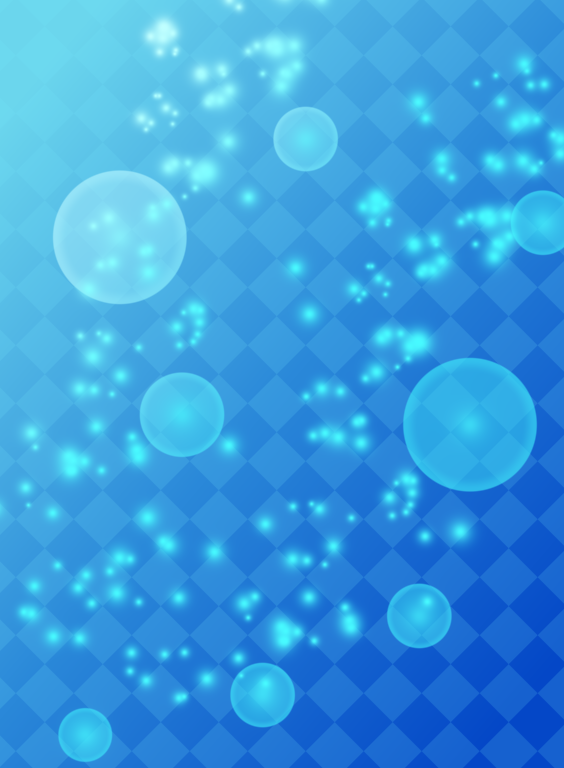
Give the GLSL for this background, as a WebGL 2 fragment shader.

```glsl
#version 300 es
precision highp float;
// Blue diagonal gradient under a diamond checker, with translucent bubbles
// and clusters of glowing sparkles. Each cluster scatters hashed points round
// an anchor; the whole sparkle field is repeated once along a fixed shift.
uniform vec2 u_resolution;
out vec4 fragColor;

const int BUBBLES = 8;
const int CLUSTERS = 16;
const int SPARKS = 8;
const int STRAYS = 22;

// Bubble centre and radius, in canvas heights
const vec3 bubbles[BUBBLES] = vec3[](
    vec3(.156, .691, .087), vec3(.398, .819, .042),
    vec3(.707, .710, .042), vec3(.237, .460, .055),
    vec3(.612, .447, .087), vec3(.546, .198, .042),
    vec3(.342, .095, .042), vec3(.111, .043, .035));

// Cluster anchor and spread
const vec3 clusters[CLUSTERS] = vec3[](
    vec3(.204, .850, .026), vec3(.245, .768, .029),
    vec3(.215, .941, .026), vec3(.280, .889, .025),
    vec3(.332, .974, .055), vec3(.365, .919, .033),
    vec3(.391, 1.111, .056), vec3(.423, 1.036, .036),
    vec3(.172, .694, .062), vec3(.242, .577, .028),
    vec3(.130, .531, .058), vec3(.052, .388, .060),
    vec3(.130, .414, .060), vec3(-.085, .473, .054),
    vec3(-.195, .434, .054), vec3(-.059, .349, .054));

vec3 hash3(float n) {
    vec3 h = fract(vec3(n) * vec3(.1031, .1030, .0973));
    h += dot(h, h.yzx + 33.33);
    return fract((h.xxy + h.yzz) * h.zyx);
}

// Diagonal ramp: t runs from upper left to lower right
vec3 skyGradient(float t) {
    const vec3 pale = vec3(.42, .84, .93);
    const vec3 middle = vec3(.165, .535, .85);
    const vec3 deep = vec3(.015, .28, .78);
    float s = clamp((t - .5) * 1.2 + .5, 0., 1.);
    return s < .5 ? mix(pale, middle, s * 2.) : mix(middle, deep, s * 2. - 1.);
}

// Coverage of the light diamonds
float diamonds(vec2 p, vec2 origin, float period, float pixel) {
    vec2 cell = abs(fract((p - origin) / period + .5) - .5);
    float edge = cell.x + cell.y - .5;
    float blur = pixel / period;
    return 1. - smoothstep(-blur, blur, edge);
}

// Bubble opacity: flat body and a brighter inner rim
float bubble(vec2 p, vec3 shape, float pixel) {
    float d = length(p - shape.xy);
    float rim = smoothstep(.78, .98, d / shape.z);
    float inside = 1. - smoothstep(-pixel, pixel, d - shape.z);
    return inside * (.46 + .2 * rim);
}

float spark(vec2 p, vec2 centre, float radius) {
    vec2 d = (p - centre) / radius;
    float r2 = dot(d, d);
    return .66 * exp(-r2) + .32 * exp(-4. * r2);
}

// Remaining darkness after all sparks of one cluster
float clusterShade(vec2 p, vec3 cluster, float seed) {
    float shade = 1.;
    if (length(p - cluster.xy) > cluster.z + .05) return shade;
    for (int i = 0; i < SPARKS; i++) {
        vec3 h = hash3(seed + float(i) * 7.3);
        float angle = 6.2832 * (.3 * h.x + float(i) / float(SPARKS));
        float reach = cluster.z * sqrt(mix(.15, 1., h.y));
        vec2 offset = vec2(cos(angle), sin(angle)) * reach;
        float radius = mix(.0035, .0155, h.z);
        shade *= 1. - spark(p, cluster.xy + offset, radius);
    }
    return shade;
}

float sparkleField(vec2 p, vec2 shift) {
    float shade = 1.;
    for (int i = 0; i < CLUSTERS; i++) {
        float seed = 17. + float(i) * 91.7;
        shade *= clusterShade(p, clusters[i], seed);
        shade *= clusterShade(p - shift, clusters[i], seed);
    }
    // Lone sparks between the clusters
    for (int i = 0; i < STRAYS; i++) {
        vec3 h = hash3(float(i) * 13.7 + 5.);
        vec2 centre = vec2(.6 * h.x, .2 + .75 * h.y);
        shade *= 1. - spark(p, centre, mix(.008, .017, h.z));
    }
    return 1. - shade;
}

void main() {
    vec2 uv = gl_FragCoord.xy / u_resolution;
    vec2 p = gl_FragCoord.xy / u_resolution.y;
    float pixel = 1. / u_resolution.y;
    float t = mix(uv.x, 1. - uv.y, .54);

    vec3 color = skyGradient(t);
    float light = diamonds(p, vec2(.2848, .6259), .0755, pixel);
    color = mix(color, vec3(.45, .90, .98), .16 * light);

    // Tints are whiter in the pale corner, more cyan in the deep one
    vec3 bubbleTint = mix(vec3(.70, .96, 1.), vec3(.24, .91, .98), smoothstep(.2, .55, t));
    vec3 sparkTint = mix(vec3(.78, 1., 1.), vec3(.28, .98, 1.), smoothstep(.1, .45, t));
    for (int i = 0; i < BUBBLES; i++) {
        vec3 shape = bubbles[i];
        color = mix(color, bubbleTint, bubble(p, shape, pixel));
        color = mix(color, sparkTint, .6 * spark(p, shape.xy, .022));
    }

    color = mix(color, sparkTint, sparkleField(p, vec2(.277, -.222)));
    fragColor = vec4(color, 1.);
}
```
